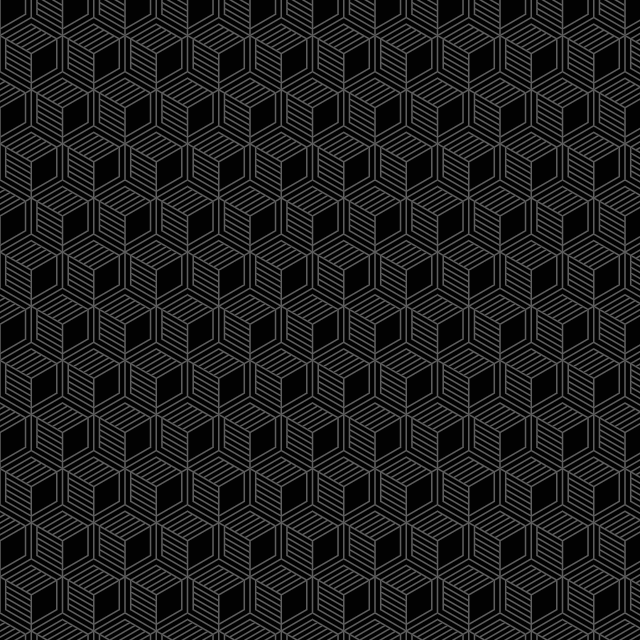
This pattern is drawn by a WebGL 1 fragment shader. Its source:

```glsl
precision highp float;
// Outlined isometric cubes in a hexagonal grid, two faces striped and one plain.

uniform vec2 u_resolution;

#define REPEATS 10.24                    // cubes across the canvas
#define PHASE vec2(0.5, 0.722)           // centre of one cube, in cube widths
#define LINE_WIDTH 0.0245                // in cube widths
#define INNER_SCALE 0.817                // inner hexagon relative to the outer
#define STRIPES 5.0                      // bands on each striped face
#define LINE_COLOR vec3(0.37)
#define BACK_COLOR vec3(0.008)

const float SQRT3 = 1.7320508;

// Offset from the centre of the nearest hexagon, one unit wide.
vec2 hexCell(vec2 p) {
  vec2 period = vec2(1.0, SQRT3);
  vec2 a = mod(p, period) - 0.5 * period;
  vec2 b = mod(p - 0.5 * period, period) - 0.5 * period;
  return dot(a, a) < dot(b, b) ? a : b;
}

// Hexagonal radius: 0.5 on the border of a cell.
float hexRadius(vec2 p) {
  p = abs(p);
  return max(p.x, dot(p, vec2(0.5, 0.5 * SQRT3)));
}

float spokeDistance(vec2 p, vec2 direction) {
  return length(p - direction * max(dot(p, direction), 0.0));
}

float stripeDistance(float t, float gap) {
  return abs(mod(t + 0.5 * gap, gap) - 0.5 * gap);
}

// Distance to the closest line of a cube.
float cubeLines(vec2 p) {
  float radius = hexRadius(p);
  float innerRadius = 0.5 * INNER_SCALE;

  // Outer and inner hexagon
  float d = min(0.5 - radius, abs(radius - innerRadius));

  // Edges that meet at the front corner
  d = min(d, spokeDistance(p, vec2(0.0, -1.0)));
  d = min(d, spokeDistance(vec2(abs(p.x), p.y), vec2(0.5 * SQRT3, 0.5)));

  // Stripes on the top and left faces
  if (radius < innerRadius) {
    float gap = innerRadius / STRIPES;
    float rise = dot(p, vec2(-0.5, 0.5 * SQRT3));
    float fall = dot(p, vec2(0.5, 0.5 * SQRT3));
    if (rise > 0.0 && fall > 0.0) d = min(d, stripeDistance(rise, gap));
    else if (p.x < 0.0 && fall < 0.0) d = min(d, stripeDistance(fall, gap));
  }
  return d;
}

void main() {
  float pixel = REPEATS / u_resolution.y;
  vec2 p = gl_FragCoord.xy * pixel - PHASE;
  float d = cubeLines(hexCell(p));
  float ink = clamp((0.5 * LINE_WIDTH - d) / pixel + 0.5, 0.0, 1.0);
  gl_FragColor = vec4(mix(BACK_COLOR, LINE_COLOR, ink), 1.0);
}
```
